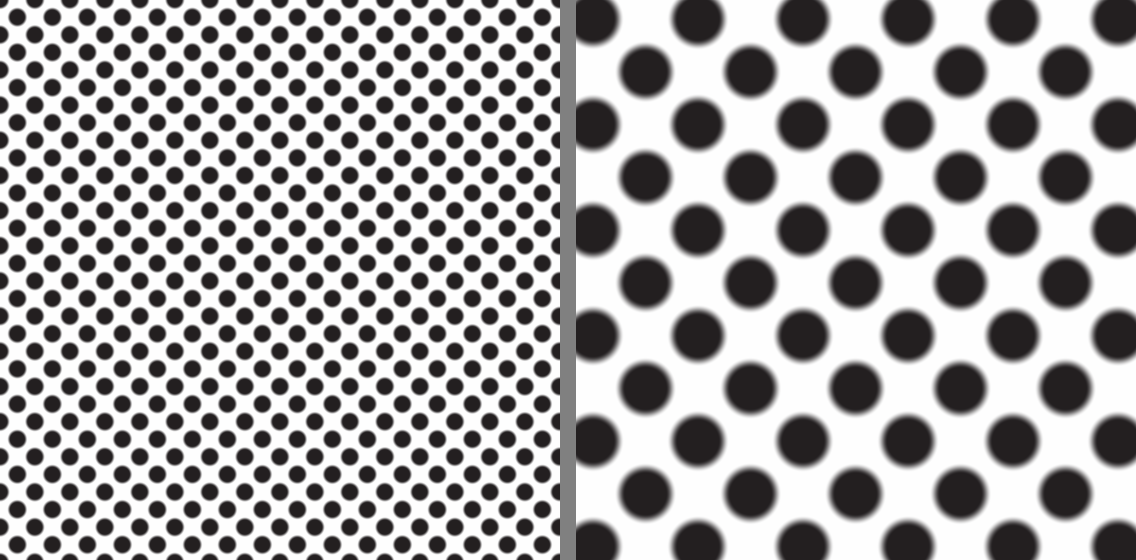
Left, the full canvas; right, a detail of the centre.
Reproduce this pattern procedurally as a Shadertoy shader.

```glsl
// Staggered polka dots: soft-edged charcoal discs on white, about 16 repeats each way.
// Two rectangular lattices, offset by half a cell, each give the distance to their
// nearest disc centre; the smaller distance is thresholded with a soft edge.

// Distance from p to the nearest point of a lattice that passes through anchor.
float latticeDistance(vec2 p, vec2 anchor, vec2 pitch) {
    vec2 cell = (p - anchor) / pitch;
    return length((cell - round(cell)) * pitch);
}

void mainImage(out vec4 fragColor, in vec2 fragCoord) {
    vec2 p = fragCoord / iResolution.y;

    // Rows sit very slightly further apart than columns.
    vec2 pitch = vec2(0.0625, 0.0628);
    vec2 anchor = vec2(0.031, 0.9693);
    float centreDistance = min(latticeDistance(p, anchor, pitch),
                               latticeDistance(p, anchor + 0.5 * pitch, pitch));

    // Soft rim, never narrower than one pixel.
    float radius = 0.0153;
    float softness = max(0.0032, 0.75 / iResolution.y);
    float paper = smoothstep(radius - softness, radius + softness, centreDistance);

    vec3 charcoal = vec3(0.137, 0.122, 0.127);
    vec3 white = vec3(0.995);
    fragColor = vec4(mix(charcoal, white, paper), 1.0);
}
```
